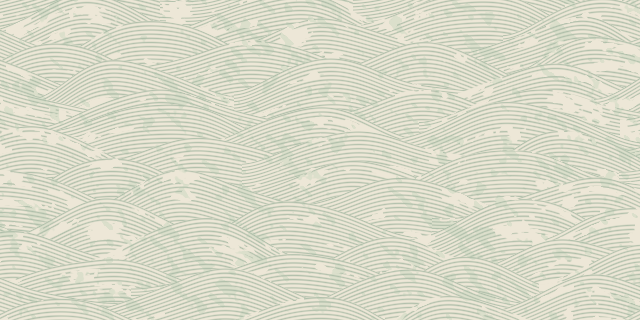
Reproduce this pattern procedurally as a Shadertoy shader.

```glsl
const vec3 CREAM = vec3(0.93, 0.906, 0.842);
const vec3 PALE_GREEN = vec3(0.82, 0.855, 0.77);
const vec3 LINE_GREEN = vec3(0.645, 0.72, 0.635);
const float PI = 3.14159265;

float hash(vec2 p) {
    return fract(sin(dot(p, vec2(127.1, 311.7))) * 43758.5453);
}

float noise(vec2 p) {
    vec2 i = floor(p), f = fract(p);
    f = f * f * (3.0 - 2.0 * f);
    return mix(mix(hash(i), hash(i + vec2(1, 0)), f.x),
               mix(hash(i + vec2(0, 1)), hash(i + vec2(1, 1)), f.x), f.y);
}

// Ink of the contour lines below a crest; lines fade out in worn patches
float contourInk(float x, float depth, float slope, float seed, float pixel) {
    float spacing = 0.0116;
    float t = depth / spacing - 0.2;
    float lineId = floor(t + 0.5);
    float dist = abs(t - lineId) * spacing / sqrt(1.0 + slope * slope);
    float width = 0.0023 + 0.001 * noise(vec2(x * 14.0, lineId * 3.7 + seed));
    float ink = smoothstep(-1.05, 1.05, (0.5 * width - dist) / pixel);

    float wear = noise(vec2(x * 8.0 + seed, depth * 34.0 + seed))
               + 0.36 * (noise(vec2(x * 36.0, lineId * 5.3 + seed)) - 0.5)
               + 0.18 * (noise(vec2(x * 90.0, depth * 130.0)) - 0.5);
    return ink * (1.0 - smoothstep(0.78, 0.83, wear));
}

// Staggered rows of overlapping hills, painted from back to front
float hillInk(vec2 p, float pixel) {
    const float rowPitch = 0.075, hillPitch = 0.6;
    float firstRow = floor(p.y / rowPitch);
    float ink = 0.0;
    for (int r = 3; r >= -2; r--) {
        float row = firstRow + float(r);
        float shift = 0.5 * mod(row, 2.0) + 0.35 * hash(vec2(row, 9.0));
        float column = floor(p.x / hillPitch - shift);
        for (int c = -1; c <= 1; c++) {
            vec2 id = vec2(column + float(c), row);
            float seed = 40.0 * hash(id + 3.1);
            vec2 center = vec2((id.x + shift + 0.5 + 0.24 * (hash(id) - 0.5)) * hillPitch,
                               (row + 0.8 * (hash(id + 17.0) - 0.5)) * rowPitch);
            float halfWidth = mix(0.38, 0.48, hash(id + 29.0));
            float height = mix(0.048, 0.074, hash(id + 41.0));
            float u = (p.x - center.x) / halfWidth;
            if (abs(u) > 1.0) continue;

            // Skewed cosine crest with flared sides
            float skew = 0.8 * (hash(id + 53.0) - 0.5);
            float angle = PI * (u + skew * (1.0 - u * u));
            float bump = cos(angle);
            float slope = height * sin(angle) * PI * (1.0 - 2.0 * skew * u) / halfWidth;
            float top = center.y + height * bump + 0.003 * sin(p.x * 21.0 + seed);
            float below = top - p.y;
            float cover = smoothstep(-0.7, 0.7, below / pixel);
            if (cover <= 0.0) continue;

            float depth = below / (1.0 + 0.12 * bump);
            ink = mix(ink, contourInk(p.x, depth, slope, seed, pixel), cover);
        }
    }
    return ink;
}

// Sparse slanted dabs of pale wash
float washAmount(vec2 p) {
    vec2 q = mat2(0.77, 0.64, -0.64, 0.77) * p;
    float dabs = noise(q * vec2(28.0, 52.0)) + 0.25 * (noise(p * 95.0) - 0.5);
    float area = noise(p * 6.0 + 11.0);
    return smoothstep(0.74, 0.82, dabs + 0.25 * (area - 0.5));
}

void mainImage(out vec4 fragColor, in vec2 fragCoord) {
    float pixel = 1.0 / iResolution.y;
    vec2 p = fragCoord * pixel;
    vec3 color = mix(CREAM, PALE_GREEN, 0.65 * washAmount(p));
    color = mix(color, LINE_GREEN, hillInk(p, pixel));
    fragColor = vec4(color, 1.0);
}
```
